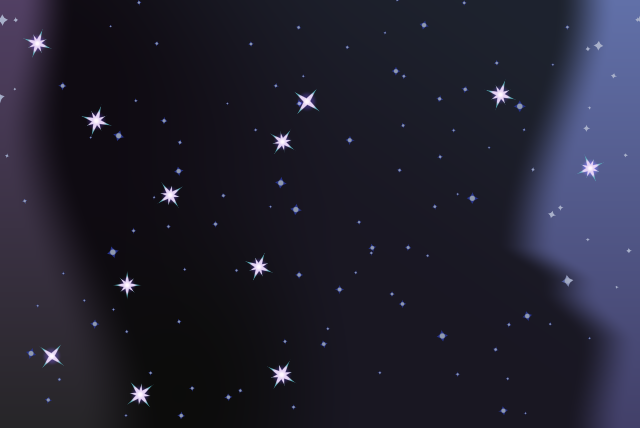
This background is drawn by a WebGL 2 fragment shader. Its source:

```glsl
#version 300 es
precision highp float;
// Night sky between two soft glowing hazes, purple at left and blue at right.
// Three turned grids scatter small specks, rimmed four-point stars and large
// sparkles; every star is a folded kite distance with random size and tilt.

uniform vec2 u_resolution;
out vec4 outColor;

struct Site {
    vec2 local;   // position relative to the star
    vec3 random;  // presence, size, tilt
};

vec3 hash3(vec2 cell, float seed) {
    vec3 q = fract(vec3(cell.xyx + seed) * vec3(0.1031, 0.1030, 0.0973));
    q += dot(q, q.yxz + 33.33);
    return fract((q.xxy + q.yzz) * q.zyx);
}

vec2 turn(vec2 p, float angle) {
    float c = cos(angle), s = sin(angle);
    return mat2(c, -s, s, c) * p;
}

// One jittered star per grid cell, kept clear of the cell border
Site scatter(vec2 p, float size, float gridAngle, float margin, float seed) {
    vec2 grid = turn(p, gridAngle) / size;
    vec2 cell = floor(grid) + 40.0;
    vec2 jitter = mix(vec2(margin), vec2(1.0 - margin), hash3(cell, seed + 7.3).xy);
    vec2 local = (fract(grid) - jitter) * size;
    return Site(turn(local, -gridAngle), hash3(cell, seed));
}

// Four tapered rays of the given length and half width
float kiteStar(vec2 p, float reach, float width) {
    vec2 q = abs(p);
    if (q.y > q.x) q = q.yx;
    return q.y - width * (1.0 - q.x / reach);
}

float fill(float d, float pixel) {
    return smoothstep(0.75, -0.75, d / pixel);
}

vec3 skyColor(vec2 p, float aspect) {
    float across = p.x * 1.5 / aspect;
    float y = p.y;

    // Dark middle
    vec3 sky = mix(vec3(0.058, 0.042, 0.07), vec3(0.098, 0.09, 0.135),
                   smoothstep(0.2, 0.85, across));
    sky = mix(sky, vec3(0.115, 0.135, 0.18), smoothstep(1.0, 1.9, across * 0.7 + y));
    sky = mix(sky, vec3(0.045, 0.046, 0.042),
              smoothstep(0.45, 0.0, length((vec2(across, y) - vec2(0.42, 0.08)) * vec2(1.0, 0.8))));

    // Left haze, widening downwards
    float leftEdge = 0.08 + 0.03 * smoothstep(0.7, 1.0, y) + 0.2 * smoothstep(0.72, 0.0, y);
    vec3 leftTone = mix(vec3(0.15, 0.145, 0.155), vec3(0.32, 0.25, 0.39), y);
    float leftSpread = mix(0.1, 0.065, y);
    sky = mix(sky, leftTone, smoothstep(leftSpread, -leftSpread, across - leftEdge));

    // Right haze, stepping back below a rounded bulge
    float rightEdge = 1.25 + 0.14 * smoothstep(0.42, 1.0, y)
                    + 0.10 * smoothstep(0.43, 0.34, y)
                    + 0.09 * smoothstep(0.32, 0.2, y)
                    - 0.03 * smoothstep(0.2, 0.0, y);
    vec3 rightTone = mix(vec3(0.26, 0.25, 0.41), vec3(0.38, 0.44, 0.66), y);
    return mix(sky, rightTone, smoothstep(-0.085, 0.055, across - rightEdge));
}

// Grey body with blue corners; the corners pale where the sky is light
vec3 addRimmedStar(vec3 color, vec2 p, float radius, float haze, float pixel) {
    vec3 blueRim = vec3(0.15, 0.2, 0.55);
    vec3 body = mix(vec3(0.56, 0.6, 0.68), vec3(0.66, 0.69, 0.79), haze);
    vec3 rim = mix(blueRim, body, haze);
    color = mix(color, rim, fill(kiteStar(p, radius, radius * 0.6), pixel));
    return mix(color, body, fill(length(p) - radius * 0.48, pixel));
}

// Pale rays with turquoise tips over a violet glow
vec3 addSparkle(vec3 color, vec2 p, float radius, float extraRays, float pixel) {
    float dist = length(p);
    color += vec3(0.12, 0.08, 0.28) * smoothstep(0.75, 0.3, dist / radius);
    vec3 rayTone = mix(vec3(0.9, 0.83, 0.96), vec3(0.35, 0.72, 0.76),
                       smoothstep(0.5, 0.85, dist / radius));
    float rays = kiteStar(p, radius, radius * 0.19);
    float shortRays = kiteStar(turn(p, 0.7854), radius * 0.68, radius * 0.17);
    color = mix(color, rayTone, extraRays * fill(shortRays, pixel));
    color = mix(color, rayTone, fill(rays, pixel));
    return mix(color, vec3(1.0, 0.97, 1.0), smoothstep(0.3, 0.05, dist / radius));
}

void main() {
    vec2 p = gl_FragCoord.xy / u_resolution.y;
    float pixel = 1.0 / u_resolution.y;
    vec3 color = skyColor(p, u_resolution.x / u_resolution.y);
    float haze = smoothstep(0.2, 0.36, color.b);

    // Specks, then rimmed stars
    for (int layer = 0; layer < 2; layer++) {
        float k = float(layer);
        Site site = scatter(p, mix(0.105, 0.15, k), mix(0.4, 1.05, k), 0.1, 11.0 + 23.0 * k);
        float radius = mix(mix(0.003, 0.0062, site.random.y), mix(0.007, 0.0135, site.random.y), k);
        vec2 local = turn(site.local, (site.random.z - 0.5) * 0.6);
        if (site.random.x < mix(0.62, 0.58, k))
            color = addRimmedStar(color, local, radius, haze, pixel);
    }

    // Large sparkles
    Site site = scatter(p, 0.25, 0.7, 0.15, 71.0);
    vec2 local = turn(site.local, (site.random.z - 0.5) * 1.4);
    if (site.random.x < 0.58)
        color = addSparkle(color, local, mix(0.029, 0.036, site.random.y),
                           step(0.45, fract(site.random.z * 7.0)), pixel);

    outColor = vec4(color, 1.0);
}
```
